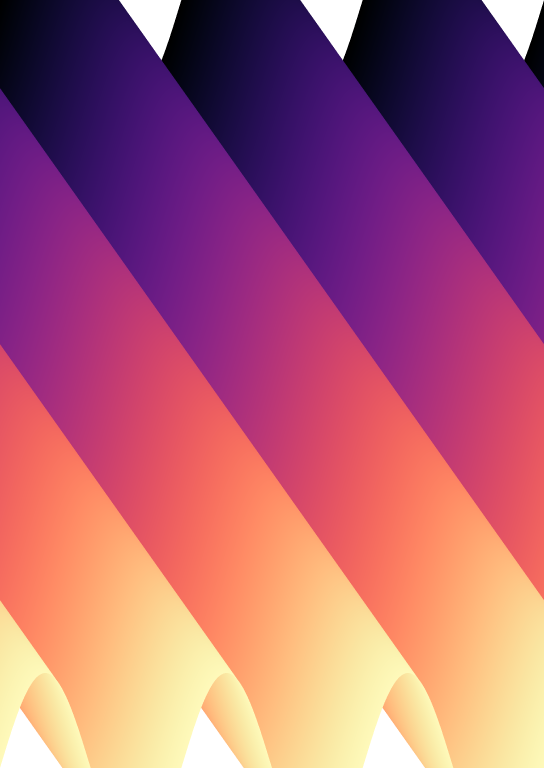
Reproduce this background procedurally as a Shadertoy shader.

```glsl
const float TAU = 6.2831853;
const float REPEATS = 3.0;      // waves across, and diagonal bands down
const float AMPLITUDE = 0.371;  // wave height in units of one repeat
const int SCAN_STEPS = 40;
const int SAMPLES = 3;          // antialiasing grid per axis
const vec3 PAPER = vec3(1.0);

// Black - purple - coral - cream ramp as a polynomial
vec3 emberRamp(float t) {
    vec3 c = vec3(18.6557, -11.4898, -5.6020);
    c = c * t + vec3(-50.7685, 29.0466, 4.2342);
    c = c * t + vec3(52.1761, -27.9436, 12.9442);
    c = c * t + vec3(-27.6687, 14.2647, -13.6492);
    c = c * t + vec3(8.3537, -3.5777, 0.3145);
    c = c * t + vec3(0.2517, 0.6775, 2.4940);
    c = c * t + vec3(-0.0021, -0.0007, -0.0054);
    return clamp(c, 0.0, 1.0);
}

// Signed height of p against the sine wave slid along the diagonal by s
float waveOffset(vec2 p, float s, float amplitude) {
    return p.y - s + amplitude * sin(TAU * (p.x - s));
}

// Latest slide whose wave passes through p, or -1 if none does
float latestSlide(vec2 p, float amplitude, float slideEnd) {
    float high = min(p.y + amplitude, slideEnd);
    float low = max(p.y - amplitude, 0.0);
    float stride = (high - low) / float(SCAN_STEPS);
    float s = high;
    float f = waveOffset(p, s, amplitude);
    for (int i = 0; i < SCAN_STEPS; i++) {
        float nextS = s - stride;
        float nextF = waveOffset(p, nextS, amplitude);
        if (f * nextF <= 0.0) {
            float span = f - nextF;
            return abs(span) < 1e-6 ? s : mix(s, nextS, f / span);
        }
        s = nextS;
        f = nextF;
    }
    return -1.0;
}

vec3 sweptWaves(vec2 p) {
    float s = latestSlide(p, AMPLITUDE, REPEATS);
    return s < 0.0 ? PAPER : emberRamp(s / REPEATS);
}

void mainImage(out vec4 fragColor, in vec2 fragCoord) {
    vec3 color = vec3(0.0);
    for (int j = 0; j < SAMPLES; j++) {
        for (int i = 0; i < SAMPLES; i++) {
            vec2 jitter = (vec2(i, j) + 0.5) / float(SAMPLES) - 0.5;
            vec2 uv = (fragCoord + jitter) / iResolution.xy;
            // Measure downward from the top, in repeats
            color += sweptWaves(REPEATS * vec2(uv.x, 1.0 - uv.y));
        }
    }
    fragColor = vec4(color / float(SAMPLES * SAMPLES), 1.0);
}
```
